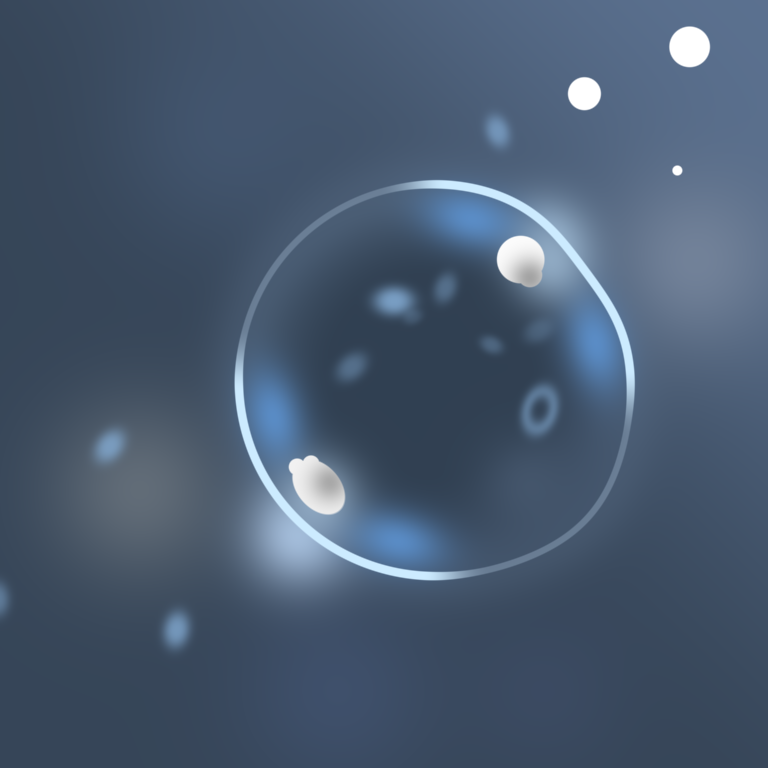
This background is drawn by a WebGL 1 fragment shader. Its source:

```glsl
precision highp float;
uniform vec2 u_resolution;

// Soft round falloff, 1 at the centre
float glow(vec2 p, vec2 centre, float radius) {
  vec2 d = (p - centre) / radius;
  return exp(-dot(d, d));
}

// Antialiased coverage of a signed distance
float fill(float dist, float pixel) {
  return smoothstep(pixel, -pixel, dist);
}

float disc(vec2 p, vec2 centre, float radius) {
  return length(p - centre) - radius;
}

vec2 rotate(vec2 v, float angle) {
  float c = cos(angle), s = sin(angle);
  return vec2(c * v.x - s * v.y, s * v.x + c * v.y);
}

// Blurred oval, stretched along the given angle
float speck(vec2 p, vec2 centre, float radius, float angle) {
  vec2 d = rotate(p - centre, -angle) / (radius * vec2(1.2, 0.85));
  return exp(-pow(dot(d, d), 1.4));
}

// Signed distance to the slightly uneven bubble outline
float bubbleDistance(vec2 q) {
  float angle = atan(q.y, q.x);
  float bulge = 0.013 * exp(-pow((angle + 0.72) / 0.4, 2.0));
  float dent = 0.013 * exp(-pow((angle - 0.64) / 0.35, 2.0));
  return length(q) - (0.255 + bulge - dent);
}

vec3 backdrop(vec2 p) {
  vec3 slate = vec3(0.212, 0.272, 0.345);
  vec3 haze = vec3(0.355, 0.44, 0.56);
  vec3 col = mix(slate, haze, smoothstep(0.85, 2.0, p.x + p.y));
  col = mix(col, vec3(0.28, 0.36, 0.47), 0.6 * glow(p, vec2(0.29, 0.82), 0.15));
  col = mix(col, vec3(0.26, 0.33, 0.45), 0.7 * glow(p, vec2(0.44, 0.10), 0.13));
  col = mix(col, vec3(0.25, 0.31, 0.42), 0.5 * glow(p, vec2(0.71, 0.10), 0.11));
  col = mix(col, vec3(0.41, 0.45, 0.49), 0.85 * glow(p, vec2(0.182, 0.362), 0.115));
  return mix(col, vec3(0.46, 0.52, 0.61), 0.9 * glow(p, vec2(0.905, 0.66), 0.115));
}

void main() {
  float side = min(u_resolution.x, u_resolution.y);
  vec2 p = (gl_FragCoord.xy - 0.5 * (u_resolution - side)) / side;
  float pixel = 1.0 / side;
  vec2 q = p - vec2(0.566, 0.505);
  float outline = bubbleDistance(q);
  vec3 col = backdrop(p);

  // Pale light spilling past the rim
  col = mix(col, vec3(0.36, 0.44, 0.54), 0.35 * exp(-pow(outline / 0.045, 2.0)));
  col = mix(col, vec3(0.68, 0.78, 0.90), 0.9 * glow(p, vec2(0.388, 0.302), 0.068));
  col = mix(col, vec3(0.62, 0.73, 0.83), 0.8 * glow(p, vec2(0.712, 0.688), 0.052));

  // Shell and dark core
  float inside = fill(outline, pixel);
  vec3 shell = mix(vec3(0.25, 0.32, 0.41), vec3(0.30, 0.38, 0.47),
                   smoothstep(-0.2, 0.2, q.y - q.x));
  col = mix(col, shell, 0.45 * inside);
  col = mix(col, vec3(0.19, 0.25, 0.32),
            smoothstep(0.235, 0.125, length(q + vec2(0.005, -0.005))));
  col = mix(col, vec3(0.29, 0.36, 0.45), 0.65 * glow(p, vec2(0.685, 0.372), 0.06));

  // Blue reflections on opposite sides, each with a pale centre
  for (int i = 0; i < 2; i++) {
    float axis = 0.785 + 3.1416 * float(i);
    for (int j = 0; j < 2; j++) {
      float angle = axis + 0.56 * (2.0 * float(j) - 1.0);
      vec2 d = rotate(q, -angle) - vec2(0.215, 0.0);
      float lobe = exp(-pow(d.x / 0.036, 2.0) - pow(d.y / 0.062, 2.0));
      col = mix(col, vec3(0.36, 0.57, 0.81), 0.9 * lobe);
    }
    vec2 heart = vec2(0.212, 0.0);
    col = mix(col, vec3(0.64, 0.75, 0.85), 0.7 * glow(rotate(q, -axis), heart, 0.05));
  }

  // Floating motes, inside and outside the bubble
  float motes = speck(p, vec2(0.513, 0.608), 0.022, 0.0);
  motes += 0.5 * speck(p, vec2(0.580, 0.625), 0.017, 1.2);
  motes += 0.25 * speck(p, vec2(0.538, 0.587), 0.011, 0.4);
  motes += 0.5 * speck(p, vec2(0.458, 0.522), 0.019, 0.7);
  motes += 0.4 * speck(p, vec2(0.640, 0.551), 0.013, -0.4);
  motes += 0.3 * speck(p, vec2(0.701, 0.569), 0.017, 0.5);
  motes += 0.8 * speck(p, vec2(0.648, 0.829), 0.018, 1.9);
  motes += 0.9 * speck(p, vec2(0.143, 0.419), 0.020, 0.9);
  motes += 0.9 * speck(p, vec2(0.230, 0.180), 0.020, 1.4);
  motes += 0.6 * speck(p, vec2(-0.004, 0.220), 0.019, 1.6);
  vec2 loopOffset = rotate(p - vec2(0.703, 0.466), 0.3) * vec2(1.25, 0.85);
  motes += 0.6 * exp(-pow((length(loopOffset) - 0.021) / 0.010, 2.0));
  col = mix(col, vec3(0.52, 0.68, 0.84), 0.85 * min(motes, 1.0));

  // Rim, bright where it faces the two lights
  float facing = 2.0 * q.x * q.y / max(dot(q, q), 0.0001);
  float lit = smoothstep(-0.55, 0.12, facing);
  vec3 rimColour = mix(vec3(0.46, 0.54, 0.63), vec3(0.80, 0.92, 1.0), lit);
  float rim = fill(abs(outline) - mix(0.0042, 0.0056, lit), pixel);
  col = mix(col, rimColour, rim * mix(0.75, 1.0, lit));

  // Lumpy highlights with grey shading
  float upper = min(disc(p, vec2(0.678, 0.662), 0.031), disc(p, vec2(0.690, 0.642), 0.016));
  vec3 upperColour = mix(vec3(0.99), vec3(0.64), glow(p, vec2(0.690, 0.638), 0.026));
  col = mix(col, upperColour, fill(upper, pixel));
  vec2 e = rotate(p - vec2(0.415, 0.366), 0.85);
  float lower = (length(e / vec2(0.041, 0.028)) - 1.0) * 0.028;
  lower = min(lower, disc(p, vec2(0.387, 0.392), 0.011));
  lower = min(lower, disc(p, vec2(0.405, 0.396), 0.011));
  vec3 lowerColour = mix(vec3(0.95), vec3(0.66), glow(p, vec2(0.430, 0.372), 0.026));
  col = mix(col, lowerColour, fill(lower, pixel));

  // Crisp white dots
  float dots = min(disc(p, vec2(0.898, 0.939), 0.0265), disc(p, vec2(0.761, 0.878), 0.0215));
  dots = min(dots, disc(p, vec2(0.882, 0.778), 0.0065));
  col = mix(col, vec3(1.0), fill(dots, pixel));

  gl_FragColor = vec4(col, 1.0);
}
```
